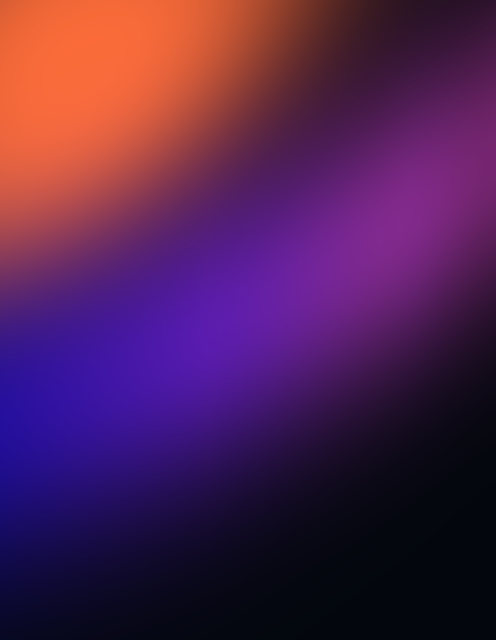
A Shadertoy shader for this background:

```glsl
// Soft orange glow above a diagonal blue-to-magenta band on near-black.
#define GLOW_CENTER vec2(0.13, 0.896)
#define GLOW_AXIS vec2(0.77, 0.64)
#define GLOW_LENGTH 0.33
#define GLOW_WIDTH vec2(0.22, 0.165)   // upper-left side, lower-right side
#define GLOW_SHARPNESS 1.4
#define BAND_CURVE vec3(0.35, 0.30, 0.28)
#define BAND_WIDTH vec2(0.18, 0.16)    // left end, right end

const vec3 ORANGE   = vec3(0.92, 0.38, 0.15);
const vec3 BLUE     = vec3(0.12, 0.03, 0.56);
const vec3 VIOLET   = vec3(0.33, 0.08, 0.63);
const vec3 MAGENTA  = vec3(0.47, 0.13, 0.49);
const vec3 PLUM     = vec3(0.41, 0.11, 0.37);
const vec3 INK      = vec3(0.01, 0.025, 0.05);
const vec3 TOP_DUSK = vec3(0.06, 0.04, 0.07);

// Tilted elliptical glow with a flat top and a quick falloff
float glowAmount(vec2 p) {
    vec2 axis = normalize(GLOW_AXIS);
    vec2 offset = p - GLOW_CENTER;
    float along = dot(offset, axis) / GLOW_LENGTH;
    float across = dot(offset, vec2(axis.y, -axis.x));
    across /= across < 0.0 ? GLOW_WIDTH.x : GLOW_WIDTH.y;
    float q = 0.5 * (along * along + across * across);
    return exp(-pow(q, GLOW_SHARPNESS));
}

// Gaussian band around a gently rising curve
float bandAmount(vec2 p, float t) {
    float ridge = BAND_CURVE.x + p.x * (BAND_CURVE.y + p.x * BAND_CURVE.z);
    float d = (p.y - ridge) / mix(BAND_WIDTH.x, BAND_WIDTH.y, t);
    return exp(-0.5 * d * d);
}

// Hue changes from left to right
vec3 bandColor(float t) {
    vec3 color = mix(BLUE, VIOLET, clamp(t / 0.42, 0.0, 1.0));
    color = mix(color, MAGENTA, smoothstep(0.38, 0.82, t));
    return mix(color, PLUM, smoothstep(0.80, 1.0, t));
}

void mainImage(out vec4 fragColor, in vec2 fragCoord) {
    vec2 uv = fragCoord / iResolution.xy;
    vec2 p = fragCoord / iResolution.y;

    // Dark base, then the two lights
    vec3 color = mix(INK, TOP_DUSK, smoothstep(0.2, 1.0, uv.y));
    color += bandColor(uv.x) * bandAmount(p, uv.x);
    color += ORANGE * glowAmount(p);

    fragColor = vec4(clamp(color, 0.0, 1.0), 1.0);
}
```
